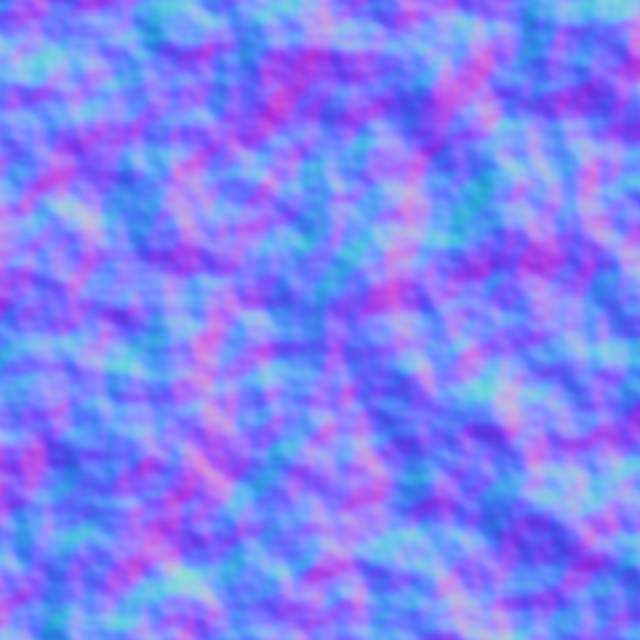
Reproduce this texture map procedurally as a WebGL 2 fragment shader.

```glsl
#version 300 es
precision highp float;
precision highp int;

// Tangent-space normal map of a soft, cloudy bump surface.
// Octaves of gradient noise give exact slopes analytically; the slopes
// become a unit normal, which is then packed into red, green and blue.

uniform vec2 u_resolution;
out vec4 fragColor;

const int OCTAVES = 4;
const float BASE_CELLS = 5.0;      // noise cells across the canvas, first octave
const float LACUNARITY = 2.0;      // cell count ratio between octaves
const vec4 OCTAVE_SLOPE = vec4(0.24, 0.27, 0.24, 0.11);
const float BUMP_STRENGTH = 1.0;   // overall steepness of the surface
const vec2 OCTAVE_SHIFT = vec2(17.37, 41.73);
const float TAU = 6.2831853;

// Integer hash of a lattice point, returned in 0..1.
float hash(ivec2 cell) {
    uint h = uint(cell.x) * 0x9E3779B1u ^ uint(cell.y) * 0x85EBCA77u;
    h = (h ^ (h >> 15)) * 0x2C1B3C6Du;
    h = (h ^ (h >> 12)) * 0x297A2D39u;
    h ^= h >> 15;
    return float(h >> 8) / 16777216.0;
}

// Random unit gradient at a lattice point.
vec2 latticeGradient(ivec2 cell) {
    float angle = TAU * hash(cell);
    return vec2(cos(angle), sin(angle));
}

// Analytic slope of gradient noise with quintic interpolation.
vec2 noiseSlope(vec2 p) {
    ivec2 cell = ivec2(floor(p));
    vec2 f = fract(p);
    vec2 w = f * f * f * (f * (f * 6.0 - 15.0) + 10.0);
    vec2 dw = 30.0 * f * f * (f - 1.0) * (f - 1.0);

    vec2 g00 = latticeGradient(cell);
    vec2 g10 = latticeGradient(cell + ivec2(1, 0));
    vec2 g01 = latticeGradient(cell + ivec2(0, 1));
    vec2 g11 = latticeGradient(cell + ivec2(1, 1));

    float h00 = dot(g00, f);
    float h10 = dot(g10, f - vec2(1.0, 0.0));
    float h01 = dot(g01, f - vec2(0.0, 1.0));
    float h11 = dot(g11, f - vec2(1.0, 1.0));

    vec2 blended = mix(mix(g00, g10, w.x), mix(g01, g11, w.x), w.y);
    vec2 ramp = vec2(mix(h10 - h00, h11 - h01, w.y),
                     mix(h01 - h00, h11 - h10, w.x));
    return blended + dw * ramp;
}

// Sum of the octave slopes: broad swells down to fine ripples.
vec2 surfaceSlope(vec2 uv) {
    vec2 slope = vec2(0.0);
    float cells = BASE_CELLS;
    for (int i = 0; i < OCTAVES; i++) {
        vec2 p = uv * cells + OCTAVE_SHIFT * float(i + 1);
        slope += OCTAVE_SLOPE[i] * noiseSlope(p);
        cells *= LACUNARITY;
    }
    return slope * BUMP_STRENGTH;
}

void main() {
    vec2 uv = gl_FragCoord.xy / min(u_resolution.x, u_resolution.y);
    vec3 normal = normalize(vec3(-surfaceSlope(uv), 1.0));
    fragColor = vec4(normal * 0.5 + 0.5, 1.0);
}
```
